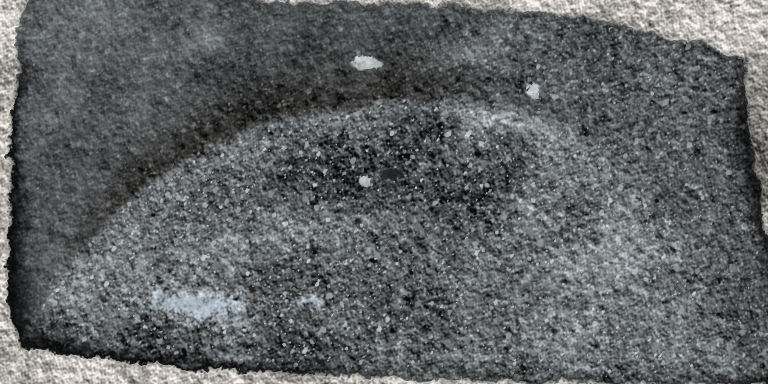
This texture is drawn by a WebGL 2 fragment shader. Its source:

```glsl
#version 300 es
precision highp float;
uniform vec2 u_resolution;
out vec4 outColor;

#define GRAIN_SCALE 36.0
#define GRAIN_GAIN 0.23
#define RELIEF_GAIN 0.20
#define MOTTLE_GAIN 0.19
#define RIM_PEAK vec2(1.09, 0.735)
#define PEBBLE_LAYERS 4
#define WALL_TONE 0.325
#define MOUND_TONE 0.395
#define STONE_TONE 0.72

vec2 hash2(vec2 p) {
    vec3 q = fract(p.xyx * vec3(0.1031, 0.1030, 0.0973));
    q += dot(q, q.yzx + 33.33);
    return fract((q.xx + q.yz) * q.zy);
}

float gradientNoise(vec2 p) {
    vec2 i = floor(p), f = fract(p);
    vec2 u = f * f * f * (f * (f * 6.0 - 15.0) + 10.0);
    vec2 e = vec2(0.0, 1.0);
    float a = dot(hash2(i) * 2.0 - 1.0, f);
    float b = dot(hash2(i + e.yx) * 2.0 - 1.0, f - e.yx);
    float c = dot(hash2(i + e.xy) * 2.0 - 1.0, f - e.xy);
    float d = dot(hash2(i + e.yy) * 2.0 - 1.0, f - e.yy);
    return mix(mix(a, b, u.x), mix(c, d, u.x), u.y);
}

float fbm(vec2 p, int octaves, float gain) {
    float sum = 0.0, amp = 1.0;
    for (int i = 0; i < octaves; i++) {
        sum += amp * gradientNoise(p);
        p = mat2(1.6, 1.2, -1.2, 1.6) * p + 17.3;
        amp *= gain;
    }
    return sum;
}

// Soft elliptical glow
float blob(vec2 p, vec2 centre, vec2 radius) {
    vec2 q = (p - centre) / radius;
    return exp(-dot(q, q));
}

// Crisp elliptical chip
float chip(vec2 p, vec2 centre, vec2 radius) {
    float d = (length((p - centre) / radius) - 1.0) * min(radius.x, radius.y);
    float aa = 1.2 / u_resolution.y;
    return 1.0 - smoothstep(-aa, aa, d);
}

// Distance inside the stone frame, positive over the hollow
float frameInset(vec2 p) {
    float t = max(p.x - 1.0, 0.0);
    float top = 0.993 - 0.165 * t * t + 0.035 * (1.0 - smoothstep(0.5, 0.75, p.x));
    float left = 0.022 + 0.12 * pow(max(p.y - 0.4, 0.0), 2.0) + 0.03 * smoothstep(0.22, 0.08, p.y);
    float right = 1.94 + 0.22 * max(0.66 - p.y, 0.0);
    float bottom = 0.11 * exp(-1.6 * p.x) - 0.007;
    return min(min(top - p.y, p.y - bottom), min(p.x - left, right - p.x));
}

// Sparse pebbles: x is coverage, y is tone
vec2 pebbles(vec2 p) {
    vec2 result = vec2(0.0);
    float scale = 25.0;
    for (int k = 0; k < PEBBLE_LAYERS; k++) {
        vec2 q = mat2(0.8, 0.6, -0.6, 0.8) * p * scale + float(k) * 31.7;
        vec2 cell = floor(q), h = hash2(cell), g = hash2(cell + 57.0);
        vec2 d = fract(q) - 0.3 - 0.4 * h;
        d *= vec2(0.8 + 0.7 * g.x, 1.0);
        float r = 0.10 + 0.14 * g.y + 0.2 * gradientNoise(q * 4.0);
        float aa = scale / u_resolution.y;
        float cover = (1.0 - smoothstep(r - aa, r + aa, length(d))) * step(0.72, h.x);
        if (cover > result.x) result = vec2(cover, 0.46 + 0.46 * g.x);
        scale *= 1.5;
    }
    return result;
}

void main() {
    vec2 p = gl_FragCoord.xy / u_resolution * vec2(2.0, 1.0);
    float mottle = fbm(p * 6.0, 4, 0.65);
    float grain = fbm(p * GRAIN_SCALE, 3, 0.8);
    float relief = grain - fbm((p + vec2(0.003, 0.006)) * GRAIN_SCALE, 3, 0.8);
    vec2 w = p + 0.02 * vec2(mottle, gradientNoise(p * 14.0 + 9.0));

    // Mound below an arched rim, smoother wall above
    float dx = w.x - RIM_PEAK.x, dx2 = dx * dx;
    float drop = dx < 0.0 ? 0.34 * dx2 + 0.22 * dx2 * dx2 : 0.35 * dx2 + 0.9 * dx2 * dx2;
    float e = w.y - RIM_PEAK.y + drop + 0.035 * mottle;
    float mound = 1.0 - smoothstep(-0.012, 0.03, e);
    float rough = mix(0.5, 1.0, max(mound, smoothstep(0.9, 1.6, p.x) * 0.7));
    float tone = mix(WALL_TONE, MOUND_TONE, mound);
    tone += 0.06 * blob(w, vec2(0.20, 0.92), vec2(0.35, 0.22));
    tone += 0.03 * blob(w, vec2(1.75, 0.78), vec2(0.25, 0.15));
    tone += 0.13 * blob(w, vec2(1.62, 0.35), vec2(0.20, 0.13));
    tone += 0.05 * blob(w, vec2(1.45, 0.17), vec2(0.25, 0.12));
    tone += 0.06 * blob(w, vec2(0.42, 0.32), vec2(0.28, 0.11));
    tone += 0.05 * blob(w, vec2(0.68, 0.65), vec2(0.16, 0.06)) * mound;
    tone -= 0.06 * blob(w, vec2(0.75, 0.80), vec2(0.4, 0.1));

    // Shadow behind the rim, lit lip on its right
    float shade = exp(-pow(max(e, 0.0) / 0.10, 2.0)) * (1.0 - mound);
    shade *= smoothstep(0.1, 0.35, p.x) * (1.0 - smoothstep(0.95, 1.4, p.x));
    tone -= 0.16 * shade;
    tone += 0.17 * exp(-pow((e + 0.02) / 0.025, 2.0)) * smoothstep(1.1, 1.25, p.x) * (1.0 - smoothstep(1.35, 1.65, p.x));

    // Hollows and the pale crescent beneath them
    tone -= 0.15 * blob(w, vec2(0.90, 0.54), vec2(0.30, 0.11));
    tone -= 0.09 * blob(w, vec2(1.12, 0.63), vec2(0.10, 0.08));
    tone -= 0.13 * blob(w, vec2(1.25, 0.48), vec2(0.12, 0.08));
    tone -= 0.10 * blob(w, vec2(1.12, 0.11), vec2(0.25, 0.09));
    tone -= 0.11 * blob(w, vec2(0.55, 0.10), vec2(0.45, 0.06));
    tone -= 0.06 * blob(w, vec2(1.0, 0.29), vec2(0.25, 0.07));
    tone += 0.13 * blob(w, vec2(1.0, 0.418 + 0.8 * pow(w.x - 1.0, 2.0)), vec2(0.14, 0.018));
    tone += rough * (GRAIN_GAIN * grain + RELIEF_GAIN * relief) + MOTTLE_GAIN * mottle * mix(0.6, 1.0, mound);
    tone -= 0.16 * rough * smoothstep(0.24, 0.5, -fbm(p * 24.0 + 4.0, 2, 0.7));

    // Scattered pebbles and larger chips
    vec2 peb = pebbles(p);
    tone = mix(tone, peb.y, peb.x * mix(0.12, 0.75, rough * rough));
    vec2 c = p + 0.012 * vec2(grain, -grain);
    float chips = chip(c, vec2(0.955, 0.835), vec2(0.04, 0.017));
    chips = max(chips, chip(c, vec2(0.95, 0.53), vec2(0.02, 0.012)));
    chips = max(chips, chip(c, vec2(1.39, 0.765), vec2(0.018, 0.02)));
    tone = mix(tone, 0.73 + 0.15 * grain, chips);
    tone = mix(tone, 0.12, 0.85 * chip(c, vec2(1.02, 0.545), vec2(0.028, 0.014)));
    tone += 0.20 * blob(w, vec2(0.545, 0.895), vec2(0.045, 0.035)) + 0.18 * blob(w, vec2(1.23, 0.865), vec2(0.07, 0.04));

    // Chalky blue-white stains
    float stain = blob(w, vec2(0.51 + 0.9 * (0.205 - w.y), 0.205), vec2(0.14, 0.05));
    stain += 0.75 * blob(w, vec2(0.79, 0.215), vec2(0.07, 0.02));
    stain = smoothstep(0.15, 0.9, stain + 0.4 * grain);
    tone = mix(tone, 0.76 + 0.2 * grain, 0.85 * stain);

    // Stone frame with a dark gap along its inner edge
    float inset = frameInset(w) + 0.014 * grain;
    float gapWidth = 0.025 + 0.04 * blob(p, vec2(0.05, 0.2), vec2(0.22, 0.2)) + 0.02 * blob(p, vec2(1.95, 0.6), vec2(0.1, 0.2));
    float gapDepth = 0.85 - 0.5 * smoothstep(0.5, 1.1, p.x) + 0.35 * smoothstep(1.8, 1.9, p.x);
    gapDepth *= 1.0 - 0.8 * smoothstep(0.7, 0.95, p.y);
    tone *= 1.0 - gapDepth * exp(-pow(max(inset, 0.0) / gapWidth, 2.0));
    float frame = 1.0 - smoothstep(-0.004, 0.004, inset);
    float stone = STONE_TONE + 0.24 * grain + 0.3 * mottle + 0.25 * relief;
    stone -= 0.2 * smoothstep(1.9, 1.96, p.x) * (1.0 - smoothstep(0.75, 0.88, p.y));
    tone = clamp(mix(tone, stone, frame), 0.04, 0.95);

    vec3 tint = mix(vec3(0.97, 1.005, 1.02), vec3(1.02, 1.0, 0.97), max(frame, shade * 0.9));
    tint = mix(tint, vec3(0.94, 1.0, 1.06), stain * (1.0 - frame));
    outColor = vec4(clamp(tone * tint, 0.0, 1.0), 1.0);
}
```
